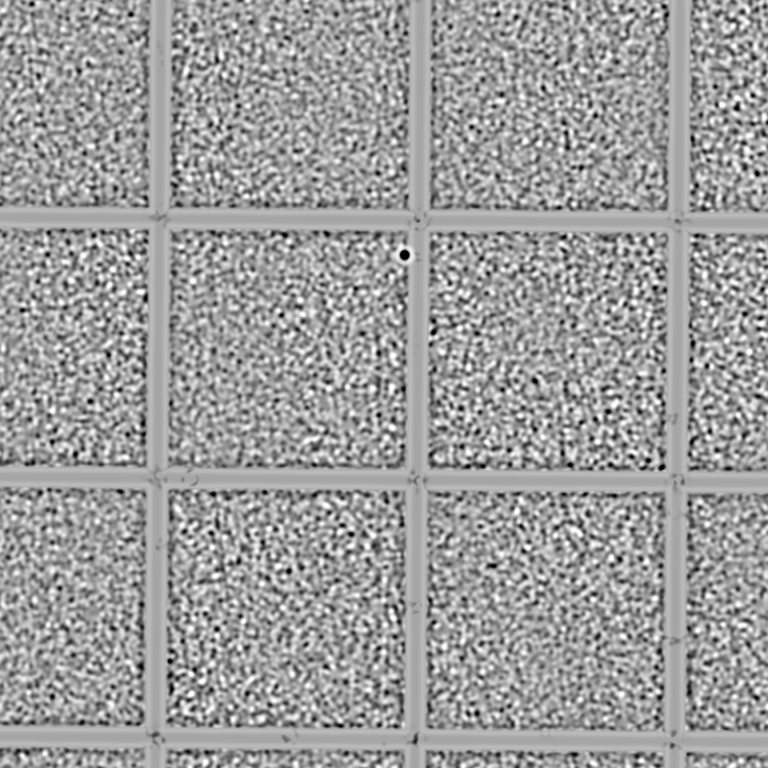
Write a Shadertoy shader that draws this pattern.

```glsl
#define PERIOD 0.338
#define CROSSING vec2(0.543, 0.375)
#define TILT 0.0075
#define SEAM_HALF 0.0142
#define GRAIN_CELLS 205.0
#define GRAIN_RADIUS 0.73
#define GRAIN_CONTRAST 0.285
#define TILE_GRAY 0.625
#define SEAM_GRAY 0.645
#define PIT_POS vec2(0.527, 0.668)
#define PIT_RADIUS 0.0064

vec3 hash3(vec2 cell) {
    vec3 h = fract(cell.xyx * vec3(0.1031, 0.1030, 0.0973));
    h += dot(h, h.yxz + 33.33);
    return fract((h.xxy + h.yzz) * h.zyx);
}

float valueNoise(vec2 p) {
    vec2 cell = floor(p), f = fract(p);
    f = f * f * (3.0 - 2.0 * f);
    float low = mix(hash3(cell).x, hash3(cell + vec2(1, 0)).x, f.x);
    float high = mix(hash3(cell + vec2(0, 1)).x, hash3(cell + vec2(1, 1)).x, f.x);
    return mix(low, high, f.y);
}

// Band-limited grain: dense random impulses spread by overlapping ringed kernels
float grain(vec2 p) {
    vec2 cell = floor(p);
    float sum = 0.0;
    for (int j = -3; j <= 3; j++) {
        for (int i = -3; i <= 3; i++) {
            vec2 id = cell + vec2(i, j);
            vec3 h = hash3(id + 71.0);
            vec2 offset = p - id - h.xy;
            float u = dot(offset, offset) / (2.0 * GRAIN_RADIUS * GRAIN_RADIUS);
            sum += (2.0 * h.z - 1.0) * (1.0 - 0.88 * u) * exp(-u);
        }
    }
    return sum;
}

float bump(float x, float width) {
    return exp(-x * x / (width * width));
}

void mainImage(out vec4 fragColor, in vec2 fragCoord) {
    vec2 p = fragCoord / iResolution.y;

    // Slightly turned square grid and distances to its seams
    vec2 r = p - CROSSING;
    vec2 grid = vec2(r.x - TILT * r.y, r.y + TILT * r.x) / PERIOD;
    vec2 seamOffset = abs(grid - round(grid)) * PERIOD;
    seamOffset += 0.0012 * (valueNoise(p * 30.0) - 0.5);
    float d = min(seamOffset.x, seamOffset.y);
    float tileMask = smoothstep(SEAM_HALF - 0.003, SEAM_HALF + 0.003, d);

    // Grain whose strength drifts within and between tiles
    float g = grain(p * GRAIN_CELLS);
    float strength = mix(0.9, 1.1, hash3(floor(grid) + 19.0).x);
    strength *= mix(0.82, 1.18, valueNoise(p * 7.0 + 4.0));
    float tile = TILE_GRAY + GRAIN_CONTRAST * strength * (g - 0.08 * g * g);
    tile -= 0.18 * bump(d - SEAM_HALF - 0.004, 0.004);

    // Seam with pale rims, marked at crossings and at a few stray places
    float seam = SEAM_GRAY + 0.085 * bump(d - 0.0095, 0.004);
    float crossing = bump(length(seamOffset), 0.011);
    float stray = 0.6 * smoothstep(0.88, 0.98, valueNoise(p * 24.0 + 9.0));
    seam += max(crossing, stray) * (0.40 * min(g, 0.15) - 0.05);
    float shade = mix(seam, tile, tileMask);

    // Single dark pit inside a bright halo
    float pit = length(p - PIT_POS);
    shade = mix(shade, 1.0, 0.75 * bump(pit - 1.6 * PIT_RADIUS, 0.0035));
    shade = mix(0.0, shade, smoothstep(0.75, 1.25, pit / PIT_RADIUS));

    fragColor = vec4(vec3(clamp(shade, 0.0, 1.0)), 1.0);
}
```
